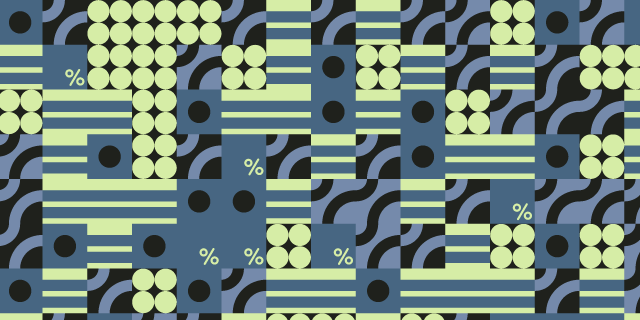
Reproduce this pattern procedurally as a Shadertoy shader.

```glsl
// Patchwork of square tiles: stripes, quarter-ring waves, four discs, single dots and small ring-and-slash marks.

const vec3 BLUE = vec3(0.28, 0.40, 0.51);
const vec3 LIME = vec3(0.84, 0.93, 0.65);
const vec3 INK = vec3(0.12, 0.13, 0.11);
const vec3 PERIWINKLE = vec3(0.46, 0.54, 0.67);

float hash(vec2 cell) {
    vec3 h = fract(cell.xyx * 0.1031);
    h += dot(h, h.yzx + 33.33);
    return fract((h.x + h.y) * h.z);
}

float ringDistance(vec2 p, float radius, float halfWidth) {
    return abs(length(p) - radius) - halfWidth;
}

float segmentDistance(vec2 p, vec2 a, vec2 b) {
    vec2 ab = b - a;
    return length(p - a - ab * clamp(dot(p - a, ab) / dot(ab, ab), 0.0, 1.0));
}

// Tile motifs take p in 0..1 with y running downwards.

vec3 stripes(vec2 p) {
    bool lime = p.y < 0.25 || (p.y > 0.5 && p.y < 0.625) || p.y > 0.875;
    return lime ? LIME : BLUE;
}

vec3 waves(vec2 p, bool darkGround) {
    float d = min(ringDistance(p, 0.375, 0.125), ringDistance(p - 1.0, 0.625, 0.125));
    return (d < 0.0) == darkGround ? PERIWINKLE : INK;
}

vec3 fourDiscs(vec2 p) {
    return length(fract(p * 2.0) - 0.5) < 0.495 ? LIME : INK;
}

vec3 dot1(vec2 p) {
    return length(p - 0.5) < 0.25 ? INK : BLUE;
}

vec3 ringsAndSlash(vec2 p) {
    float d = min(ringDistance(p - vec2(0.60, 0.64), 0.068, 0.024),
                  ringDistance(p - vec2(0.845, 0.82), 0.068, 0.024));
    d = min(d, segmentDistance(p, vec2(0.82, 0.565), vec2(0.625, 0.895)) - 0.024);
    return d < 0.0 ? LIME : BLUE;
}

vec3 patchwork(vec2 grid) {
    vec2 cell = floor(grid);
    vec2 p = fract(grid);
    float kind = hash(cell + 7.0);
    if (kind < 0.23) return stripes(p);
    if (kind < 0.56) return waves(p, hash(cell + 61.0) < 0.6);
    if (kind < 0.71) return fourDiscs(p);
    if (kind < 0.86) return dot1(p);
    return ringsAndSlash(p);
}

void mainImage(out vec4 fragColor, in vec2 fragCoord) {
    // Average 4x4 samples per pixel to smooth every edge.
    vec3 sum = vec3(0.0);
    for (int i = 0; i < 16; i++) {
        vec2 offset = (vec2(i % 4, i / 4) + 0.5) / 4.0 - 0.5;
        vec2 uv = (fragCoord + offset) / iResolution.y;
        // 7.15 rows hang from the top edge; the first column is slightly cropped.
        sum += patchwork(vec2(uv.x, 1.0 - uv.y) * 7.15 + vec2(0.05, 0.0));
    }
    fragColor = vec4(sum / 16.0, 1.0);
}
```
